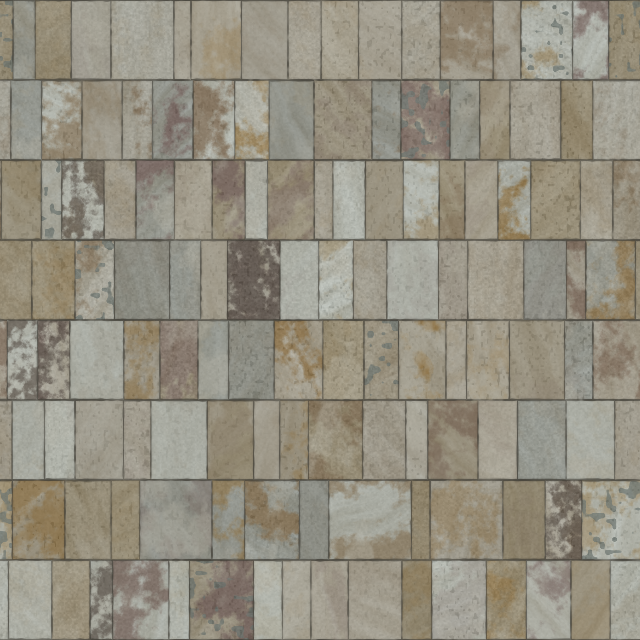
Give the GLSL for this texture, as a three.js fragment shader.

```glsl
// Split sandstone cladding: eight courses of upright stones of uneven width.
// Jittered cell edges set the widths; each stone hashes its own tone, veins,
// mineral stains, speckles and grain, and thin dark joints divide them.
varying vec2 vUv;

float hash(vec2 p) {
  vec3 q = fract(p.xyx * vec3(0.1031, 0.1030, 0.0973));
  q += dot(q, q.yzx + 33.33);
  return fract((q.x + q.y) * q.z);
}

float noise(vec2 p) {
  vec2 i = floor(p), f = fract(p);
  f = f * f * (3.0 - 2.0 * f);
  return mix(mix(hash(i), hash(i + vec2(1.0, 0.0)), f.x),
             mix(hash(i + vec2(0.0, 1.0)), hash(i + 1.0), f.x), f.y);
}

float fbm(vec2 p) {
  float sum = 0.0, amp = 0.5;
  for (int k = 0; k < 5; k++) {
    sum += amp * noise(p);
    p = mat2(1.6, 1.2, -1.2, 1.6) * p + 17.3;
    amp *= 0.5;
  }
  return sum / 0.97;
}

// Left edge of a stone, jittered within its course and wrapping across
float stoneEdge(float i, float row, float count) {
  float jitter = hash(vec2(mod(i, count) + 3.0, row * 7.0 + 11.0)) - 0.5;
  return (i + 0.74 * jitter) / count;
}

vec3 stoneColor(vec2 uv, vec2 id) {
  float tone = hash(id + 21.0), kind = hash(id + 47.0);
  float stainHue = hash(id + 83.0), wear = hash(id + 131.0);
  vec2 p = uv + 9.0 * vec2(hash(id + 5.0), hash(id + 9.0));

  // Base tone: pale grey through beige to tan, with a few slate greys
  vec3 pale = vec3(0.675, 0.685, 0.65);
  vec3 beige = vec3(0.635, 0.615, 0.56);
  vec3 tan = vec3(0.57, 0.53, 0.435);
  vec3 color = mix(pale, beige, smoothstep(0.15, 0.5, tone));
  color = mix(color, tan, 0.85 * smoothstep(0.58, 0.95, tone));
  color = mix(color, vec3(0.56, 0.57, 0.54), 0.85 * step(0.88, kind));

  // Bedding veins, stretched along a tilted axis and gently warped
  float angle = mix(-1.2, 1.2, hash(id + 61.0)) + 1.57;
  vec2 along = mat2(cos(angle), -sin(angle), sin(angle), cos(angle)) * p;
  along.y += 0.025 * fbm(p * 16.0);
  float vein = fbm(along * vec2(9.0, 65.0));
  color += (vein - 0.5) * mix(0.06, 0.2, wear) * vec3(0.85, 1.0, 1.2);

  // Iron stains in ochre, brown or mauve, broken up by a finer pattern
  vec3 iron = mix(vec3(0.56, 0.45, 0.27), vec3(0.49, 0.42, 0.33), smoothstep(0.2, 0.6, stainHue));
  iron = mix(iron, vec3(0.46, 0.39, 0.37), smoothstep(0.72, 0.9, stainHue));
  float blotch = fbm(along * vec2(13.0, 24.0) + 40.0);
  float fleck = fbm(p * 95.0);
  float amount = 0.12 + 0.75 * smoothstep(0.45, 1.0, wear);
  float stain = smoothstep(0.43, 0.68, blotch + 0.4 * (fleck - 0.5));
  color = mix(color, iron, stain * amount);

  // Washed, paler patches
  float wash = smoothstep(0.52, 0.68, fbm(p * vec2(22.0, 15.0) + 70.0));
  color = mix(color, vec3(0.69, 0.68, 0.63), 0.5 * wash * hash(id + 97.0));

  // Dark mineral crust on rare stones, lichen dots on others
  float crust = smoothstep(0.4, 0.6, 0.55 * fleck + 0.5 * blotch);
  color = mix(color, vec3(0.36, 0.33, 0.30), 0.7 * crust * step(kind, 0.05));
  float dots = smoothstep(0.65, 0.71, noise(p * 105.0) * 0.6 + 0.5 * fbm(p * 20.0));
  color = mix(color, vec3(0.43, 0.46, 0.44), 0.75 * dots * step(0.05, kind) * step(kind, 0.13));

  // Sandy grain and small pits
  float grain = noise(p * 310.0) + 0.6 * noise(p * 530.0) - 0.8;
  color += grain * mix(0.025, 0.065, hash(id + 151.0));
  float pits = smoothstep(0.72, 0.9, noise(p * vec2(230.0, 170.0)));
  return color - 0.07 * pits * hash(id + 173.0);
}

void main() {
  // Course, with one closely packed and one broadly spaced
  float row = min(floor(vUv.y * 8.0), 7.0);
  float count = 16.0;
  if (row == 5.0) count = 19.0;
  if (row == 1.0) count = 13.0;

  // Stone that holds this point
  float i = floor(vUv.x * count);
  if (vUv.x < stoneEdge(i, row, count)) i -= 1.0;
  else if (vUv.x >= stoneEdge(i + 1.0, row, count)) i += 1.0;
  float left = stoneEdge(i, row, count);
  float right = stoneEdge(i + 1.0, row, count);
  vec2 id = vec2(mod(i, count), row * 23.0 + 2.0);

  vec3 color = stoneColor(vUv, id);
  color *= 0.97 + 0.06 * hash(id + 199.0);

  // Distances to the sides, with chipped edges and uneven stone heights
  float chip = 0.0012 * (noise(vUv * 120.0) - 0.5);
  float side = min(vUv.x - left, right - vUv.x) + chip;
  float y = vUv.y - row / 8.0;
  float bed = min(y - 0.0009 * hash(id + 211.0), 0.125 - y - 0.0009 * hash(id + 223.0)) + chip;

  // Soft rounded rim, then the dark joints
  float rim = min(side, bed);
  color *= 0.94 + 0.06 * smoothstep(0.0, 0.005, rim);
  float sideJoint = 1.0 - smoothstep(0.0002, 0.0019, side);
  float bedJoint = 1.0 - smoothstep(0.0003, 0.0021, bed);
  float depth = 0.45 + 0.4 * noise(vUv * 38.0);
  color = mix(color, vec3(0.25, 0.24, 0.21), max(sideJoint * 0.9, bedJoint) * depth);

  gl_FragColor = vec4(clamp(color, 0.0, 1.0), 1.0);
}
```
